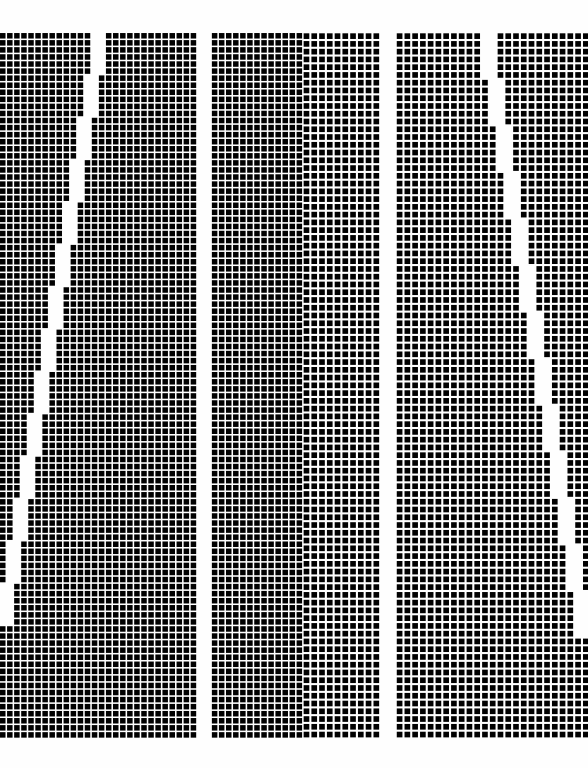
This pattern is drawn by a WebGL 1 fragment shader. Its source:

```glsl
precision highp float;
// Two abutting grids of small black squares on white, the left one finer.
// Each grid loses a two-column vertical stripe and a two-column staircase,
// and every square is drawn by its per-axis pixel coverage.

uniform vec2 u_resolution;

// 1.0 when the cell index lies in the pair of columns starting at first
float inPair(float column, float first) {
  return step(first - 0.5, column) * step(column, first + 1.5);
}

// Ink of one grid; p is in canvas heights, measured right and down from its corner
float gridInk(vec2 p, float rows, float side, float stripe,
              float stairStart, float stairDir, float stairSteps) {
  float pitch = 0.9195 / rows;
  vec2 q = p / pitch;
  vec2 cell = floor(q);

  // smoothed square centred in its cell
  float pixel = 1.0 / (u_resolution.y * pitch);
  vec2 cover = clamp((0.5 * side - abs(fract(q) - 0.5)) / pixel + 0.5, 0.0, 1.0);
  float ink = cover.x * cover.y;

  // rows outside the grid stay blank
  ink *= step(0.0, cell.y) * step(cell.y, rows - 0.5);

  // straight stripe, then a staircase moving one column every six rows
  float tread = floor((cell.y + 0.5) / 6.0);
  float stair = inPair(cell.x, stairStart + stairDir * tread)
              * step(tread, stairSteps - 0.5);
  return ink * (1.0 - inPair(cell.x, stripe)) * (1.0 - stair);
}

void main() {
  vec2 p = gl_FragCoord.xy / u_resolution.y;
  p.y = 0.958 - p.y;

  float split = 0.394;
  float fine = gridInk(p + vec2(0.001, 0.0), 100.0, 0.78, 28.0, 13.0, -1.0, 14.0);
  float coarse = gridInk(p - vec2(split, 0.0), 91.0, 0.73, 10.0, 23.0, 1.0, 13.0);
  float ink = p.x < split ? fine : coarse;

  gl_FragColor = vec4(vec3(mix(0.995, 0.005, ink)), 1.0);
}
```
